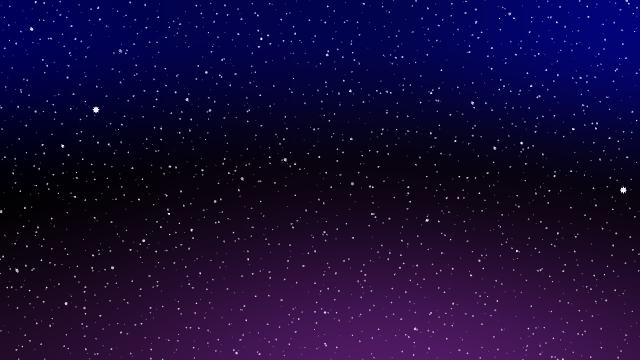
Write a WebGL 1 fragment shader that draws this background.

```glsl
precision highp float;

// Night sky: a blue upper glow and a violet lower glow meet in a dark band.
// Stars come from rotated cellular grids holding at most one jittered star
// per cell; two larger eight-pointed stars are added on top.

uniform vec2 u_resolution;

vec3 hash3(vec2 cell) {
  vec3 k = vec3(dot(cell, vec2(127.1, 311.7)),
                dot(cell, vec2(269.5, 183.3)),
                dot(cell, vec2(419.2, 371.9)));
  return fract(sin(k) * 43758.545);
}

vec2 rotate(vec2 p, float angle) {
  float c = cos(angle), s = sin(angle);
  return vec2(c * p.x - s * p.y, s * p.x + c * p.y);
}

// Coverage of a star with eight short points; lengths in canvas heights.
float star(vec2 offset, float radius, float pixel) {
  float angle = atan(offset.y, offset.x + 1e-6);
  float rim = radius * (0.82 + 0.18 * cos(8.0 * angle));
  return clamp((rim - length(offset)) / pixel + 0.5, 0.0, 1.0);
}

// One grid of stars: cells per canvas height, share of cells filled, size.
float starLayer(vec2 p, float cells, float density, float radius, float pixel) {
  vec2 grid = rotate(p, cells) * cells + cells * 3.7;
  vec2 id = floor(grid);
  vec3 place = hash3(id);
  vec3 look = hash3(id + 57.3);
  vec2 offset = (fract(grid) - mix(vec2(0.12), vec2(0.88), place.xy)) / cells;
  float size = radius * mix(0.7, 1.2, look.x);
  return star(offset, size, pixel) * mix(0.6, 1.0, look.y) * step(place.z, density);
}

vec3 skyGlow(vec2 uv) {
  // Dark band, arched in the middle and blackest at the left
  float horizon = 0.43 + 0.08 * sin(3.14159 * uv.x);
  vec3 color = vec3(0.03, 0.01, 0.05) * smoothstep(-0.05, 0.5, uv.x);

  // Blue glow, strongest in the upper corners
  float left = 1.0 - smoothstep(0.0, 0.4, uv.x);
  float right = smoothstep(0.55, 1.0, uv.x);
  float blue = smoothstep(horizon - 0.02, 0.92, uv.y);
  color += vec3(0.0, 0.0, 0.26 + 0.09 * left + 0.17 * right) * blue;
  color.r *= 1.0 - 0.7 * blue;

  // Violet glow, centred right of the middle on the lower edge
  float fromCentre = (uv.x - 0.63) / 0.42;
  float violet = 1.0 - smoothstep(-0.08, horizon + 0.08, uv.y);
  violet *= 0.42 + 0.58 * exp(-fromCentre * fromCentre);
  return color + vec3(0.30, 0.095, 0.36) * violet;
}

void main() {
  vec2 uv = gl_FragCoord.xy / u_resolution;
  float aspect = u_resolution.x / u_resolution.y;
  vec2 p = vec2(uv.x * aspect, uv.y);
  float pixel = 1.0 / u_resolution.y;

  // Faint dust, common stars and a few bright ones
  float light = 0.45 * starLayer(p, 31.0, 0.5, 0.0016, pixel);
  light = max(light, 0.9 * starLayer(p, 27.0, 0.6, 0.0026, pixel));
  light = max(light, 0.85 * starLayer(p, 19.0, 0.5, 0.0028, pixel));
  light = max(light, starLayer(p, 8.0, 0.4, 0.0046, pixel));

  // Two large stars near the left and right sides
  for (int i = 0; i < 2; i++) {
    vec2 centre = mix(vec2(0.15, 0.695), vec2(0.974, 0.472), float(i));
    vec2 offset = p - centre * vec2(aspect, 1.0);
    light = max(light, star(offset, 0.0095, pixel));
  }

  vec3 color = mix(skyGlow(uv), vec3(0.95, 0.94, 1.0), light);
  gl_FragColor = vec4(color, 1.0);
}
```
